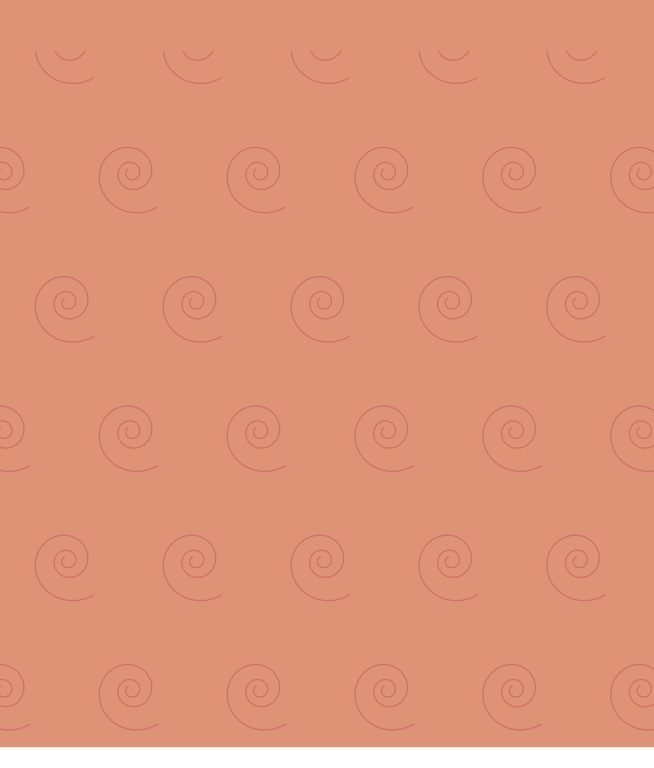
Give the GLSL for this pattern, as a Shadertoy shader.

```glsl
// Staggered rows of thin rose spirals on a terracotta ground, with a white strip below.

const float TAU = 6.2831853;

// All lengths are fractions of the canvas width, measured from the top left.
const vec2 PITCH = vec2(0.1955, 0.1977);
const vec2 ANCHOR = vec2(0.4939, 0.4622);
const float PATTERN_TOP = 0.0777;
const float GROUND_BOTTOM = 1.1425;
const float LINE_WIDTH = 0.0020;

// Logarithmic spiral: radius = SCALE * exp(GROWTH * angle).
const float SCALE = 0.0749;
const float GROWTH = 0.1396;
const float OUTER_ANGLE = -0.92;
const float INNER_ANGLE = OUTER_ANGLE - 2.5 * TAU;

const vec3 GROUND = vec3(0.875, 0.576, 0.463);
const vec3 ROSE = vec3(0.81, 0.44, 0.415);
const vec3 PAPER = vec3(1.0);

float spiralRadius(float angle) {
    return SCALE * exp(GROWTH * angle);
}

vec2 spiralPoint(float angle) {
    return spiralRadius(angle) * vec2(cos(angle), sin(angle));
}

// Distance to the curve, y pointing up
float spiralDistance(vec2 p) {
    float d = min(length(p - spiralPoint(OUTER_ANGLE)),
                  length(p - spiralPoint(INNER_ANGLE)));
    float radius = length(p);
    float angle = atan(p.y, p.x);
    float slope = inversesqrt(1.0 + GROWTH * GROWTH);
    for (int turn = 0; turn < 4; turn++) {
        if (angle <= OUTER_ANGLE && angle >= INNER_ANGLE)
            d = min(d, abs(radius - spiralRadius(angle)) * slope);
        angle -= TAU;
    }
    return d;
}

// Position inside the nearest cell; odd rows shift by half a pitch
vec2 staggeredCell(vec2 p, vec2 pitch) {
    vec2 q = p / pitch;
    float row = floor(q.y + 0.5);
    q.x += 0.5 * mod(row, 2.0);
    return (fract(q + 0.5) - 0.5) * pitch;
}

// Smooth coverage: 1 where the signed distance is negative
float coverage(float d, float pixel) {
    return clamp(0.5 - d / pixel, 0.0, 1.0);
}

void mainImage(out vec4 fragColor, in vec2 fragCoord) {
    float pixel = 1.0 / iResolution.x;
    vec2 p = vec2(fragCoord.x, iResolution.y - fragCoord.y) * pixel;

    // Spirals, cut off along the upper margin
    vec2 cell = staggeredCell(p - ANCHOR, PITCH) * vec2(1.0, -1.0);
    float line = coverage(spiralDistance(cell) - 0.5 * LINE_WIDTH, pixel);
    line *= coverage(PATTERN_TOP - p.y, pixel);

    vec3 color = mix(GROUND, ROSE, line);
    color = mix(PAPER, color, coverage(p.y - GROUND_BOTTOM, pixel));
    fragColor = vec4(color, 1.0);
}
```
